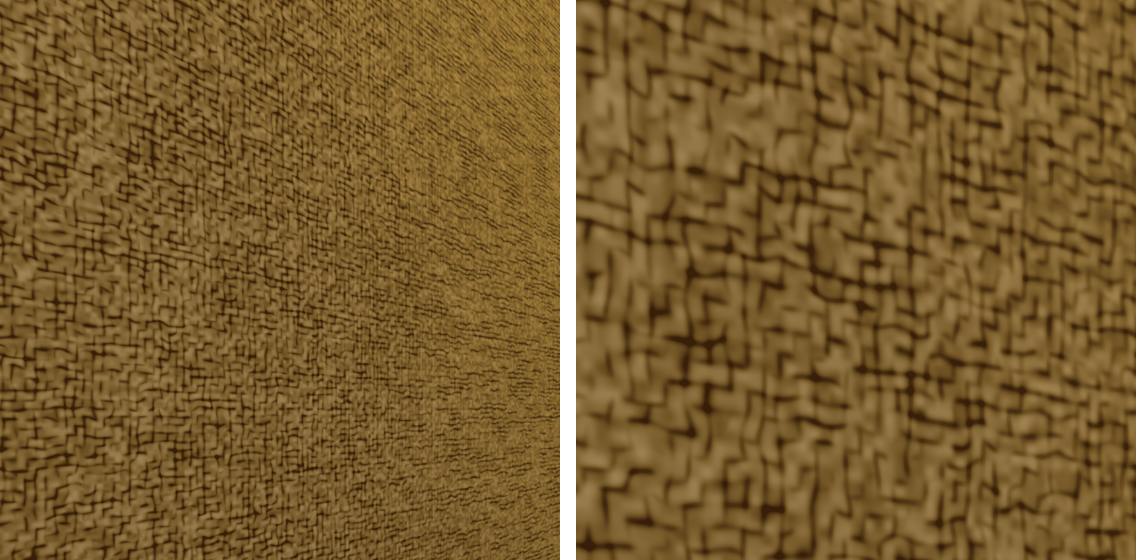
Left, the full canvas; right, a detail of the centre.
Write a WebGL 2 fragment shader that draws this texture.

```glsl
#version 300 es
precision highp float;

uniform vec2 u_resolution;
out vec4 fragColor;

#define VANISHING vec2(1.6, 0.27)
#define THREADS vec2(126.0, 86.0)
#define WOBBLE 0.6
#define WEFT_GAP 0.74
#define WARP_GAP 0.62
#define GRAIN 0.5
#define SOFTNESS 0.0028
#define SHADOW vec3(0.22, 0.12, 0.03)
#define MIDTONE vec3(0.452, 0.338, 0.146)
#define HIGHLIGHT vec3(0.64, 0.53, 0.345)
#define GOLD vec3(0.55, 0.42, 0.17)

const float PI = 3.14159;

float hash(vec2 p) {
    return fract(sin(dot(p, vec2(127.1, 311.7))) * 43758.545);
}

float noise(vec2 p) {
    vec2 i = floor(p);
    vec2 f = fract(p);
    f = f * f * (3.0 - 2.0 * f);
    return mix(mix(hash(i), hash(i + vec2(1, 0)), f.x),
               mix(hash(i + vec2(0, 1)), hash(i + vec2(1, 1)), f.x), f.y);
}

// Cloth plane receding to the right, measured in threads
vec2 clothCoords(vec2 p) {
    float depth = VANISHING.x - p.x;
    return THREADS * vec2(1.0, p.y - VANISHING.y) / depth;
}

// Darkness of one gap line: short random dashes, staggered by the weave
float brokenLine(float along, float line, float seed, float detail) {
    float fine = noise(vec2(along * 0.8, line + seed));
    float coarse = noise(vec2(along * 0.25, line + seed + 40.0));
    float stagger = sin(PI * (along + line));
    float amount = mix(coarse, 0.7 * fine + 0.3 * coarse + 0.16 * stagger, detail);
    return smoothstep(0.25, 0.8, amount);
}

// Brightness of the weave, centred near one half
float weaveTone(vec2 p) {
    vec2 q = clothCoords(p);
    float near = smoothstep(0.6, 1.05, VANISHING.x - p.x);

    // Uneven yarn
    vec2 bend = vec2(noise(q * 0.7 + 17.0), noise(q * 0.7 + 53.0)) - 0.5;
    vec2 yarn = q + WOBBLE * bend;

    // Dark gaps beside the weft rows and the warp columns
    vec2 edge = pow(1.0 - abs(sin(PI * yarn)), vec2(1.5));
    vec2 line = floor(yarn + 0.5);
    float weft = edge.y * brokenLine(yarn.x, line.y, 0.0, near);
    float warp = edge.x * brokenLine(yarn.y, line.x + 1.0, 300.0, 1.0) * near;

    // Fibre grain and long streaks
    float grain = noise(q * vec2(1.5, 1.8) + 91.0) - 0.5;
    float streak = noise(vec2(q.x * 0.15, q.y * 0.9) + 37.0) - 0.5;

    float level = mix(0.62, 0.7, near);
    return level - WEFT_GAP * weft - WARP_GAP * warp
         + GRAIN * grain + 0.12 * streak;
}

vec3 clothColour(float tone) {
    vec3 lower = mix(SHADOW, MIDTONE, clamp(tone * 2.0, 0.0, 1.0));
    return mix(lower, HIGHLIGHT, clamp(tone * 2.0 - 1.0, 0.0, 1.0));
}

void main() {
    vec2 p = gl_FragCoord.xy / u_resolution;

    // Average over a small footprint
    float tone = 0.0;
    for (int j = 0; j < 3; j++) {
        for (int i = 0; i < 3; i++) {
            vec2 offset = (vec2(i, j) - 1.0) / 3.0;
            tone += weaveTone(p + offset * SOFTNESS) / 9.0;
        }
    }

    // Faint mottling and warm light from the upper right
    tone += 0.06 * (noise(p * 7.0) - 0.5);
    float glow = smoothstep(0.35, 1.1, p.x * 0.85 + (p.y - 0.5) * 0.35);
    vec3 colour = clothColour(tone);
    vec3 lit = GOLD * (1.0 + 0.8 * (tone - 0.52));
    colour = mix(colour, lit, 0.8 * glow);
    colour *= 0.97 + 0.06 * p.y;

    fragColor = vec4(colour, 1.0);
}
```
